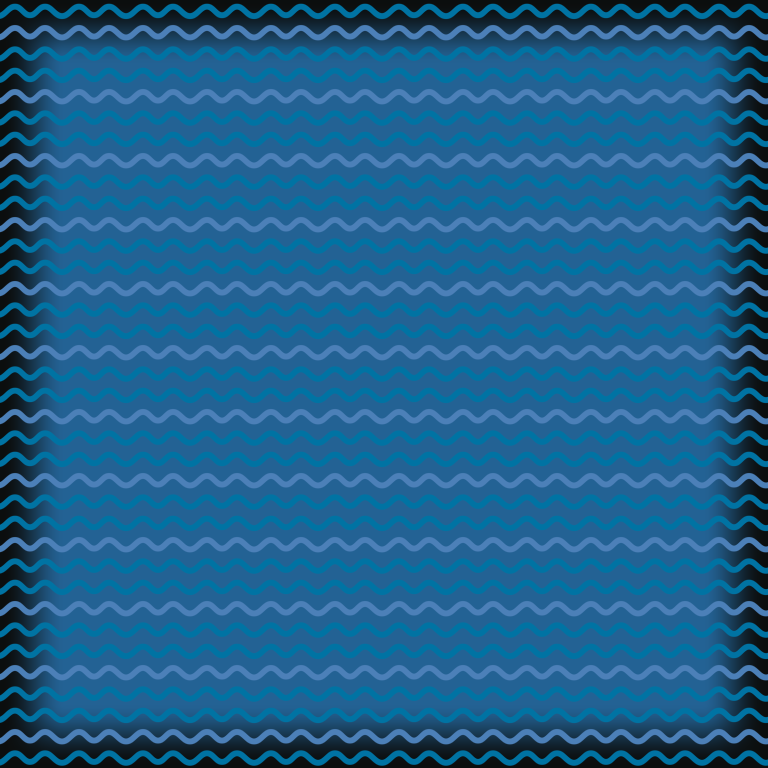
A Shadertoy shader for this pattern:

```glsl
const float PI = 3.14159265;
const float TILES = 12.0;        // tiles per canvas side, two crests in each
const float ROWS_PER_TILE = 3.0;

const vec3 DEEP_BLUE = vec3(0.138, 0.384, 0.580);
const vec3 TEAL      = vec3(0.000, 0.452, 0.640);
const vec3 PALE_BLUE = vec3(0.298, 0.500, 0.720);
const vec3 EDGE_DARK = vec3(0.045, 0.055, 0.055);

// Height of the wave: alternate troughs are slightly wider and deeper
float waveHeight(float x, float amplitude) {
    float phase = 2.0 * PI * x + 0.14 * sin(PI * x);
    return -amplitude * cos(phase) + 0.1 * amplitude * cos(PI * x);
}

// Approximate distance to the wave, corrected for its slope
float waveDistance(vec2 p, float amplitude) {
    float h = 0.01;
    float slope = (waveHeight(p.x + h, amplitude) - waveHeight(p.x - h, amplitude)) / (2.0 * h);
    return abs(p.y - waveHeight(p.x, amplitude)) / sqrt(1.0 + slope * slope);
}

float strokeMask(float dist, float halfWidth, float pixel) {
    return 1.0 - smoothstep(halfWidth - 0.7 * pixel, halfWidth + 0.7 * pixel, dist);
}

// Rises from 0 at the canvas border to 1 inside it
float borderFade(vec2 uv, float inset) {
    vec2 edge = min(uv, 1.0 - uv);
    vec2 fade = smoothstep(vec2(0.004), vec2(inset), edge);
    return fade.x * fade.y;
}

void mainImage(out vec4 fragColor, in vec2 fragCoord) {
    vec2 uv = fragCoord / iResolution.xy;
    float pixel = TILES / iResolution.y;

    // Shaded ground
    vec3 color = mix(EDGE_DARK, DEEP_BLUE, borderFade(uv, 0.085));

    // Rows of waves, every third one pale
    vec2 tile = uv * TILES;
    float row = floor(tile.y * ROWS_PER_TILE);
    float rowCenter = (row + 0.5) / ROWS_PER_TILE - 0.008;
    float isPale = 1.0 - step(0.5, abs(mod(row, ROWS_PER_TILE) - 1.0));

    // Half-tile units make one crest span one unit of phase
    vec2 local = vec2((tile.x - 0.469) * 2.0, (tile.y - rowCenter) * 2.0);
    float dist = 0.5 * waveDistance(local, 0.14);
    color = mix(color, mix(TEAL, PALE_BLUE, isPale), strokeMask(dist, 0.046, pixel));

    fragColor = vec4(color, 1.0);
}
```
